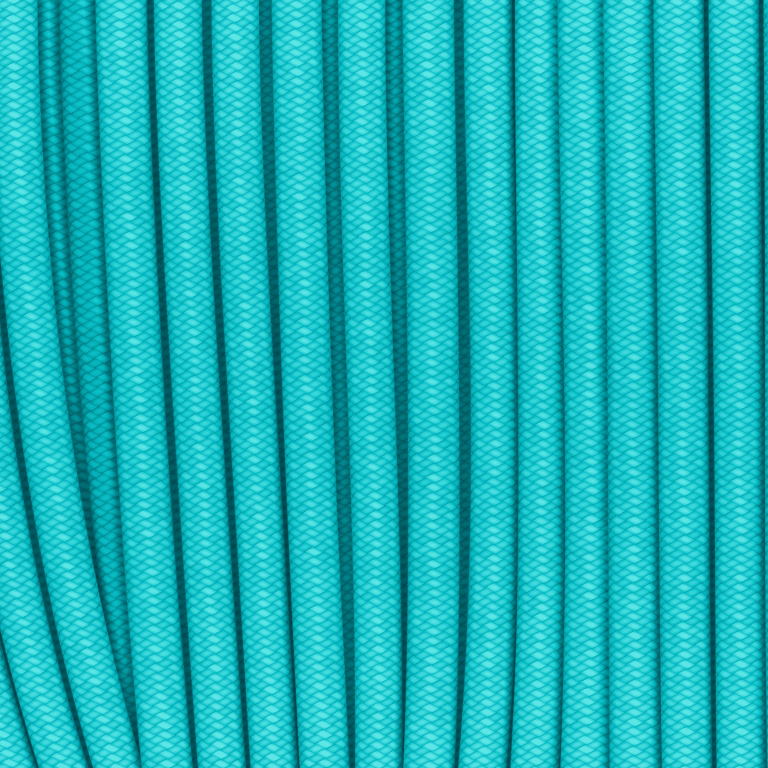
This texture is drawn by a Shadertoy shader. Its source:

```glsl
// Hanging braided cords in turquoise: a front row of leaning cords over a dim back row.
// Each cord is a rounded strip along a curved centre line, covered by a rhombic lattice
// of over-and-under stitches; contact shadows darken the gaps and a ramp gives the colour.

const float PI = 3.14159265;

// Layout, in canvas widths
const int FIRST_CORD = -4;
const int LAST_CORD = 13;
const float HALF_WIDTH = 0.0325;
const float TOP_START = 0.159;
const float TOP_PITCH = 0.0723;
const float BOTTOM_START = 0.221;
const float BOTTOM_PITCH = 0.0677;
const float BULGE = 0.043;        // spreads the cords around the middle
const float LEFT_GAP = 0.07;      // opening before cord 0, closing downward
const float JITTER = 0.004;

// Weave
const float COLUMN_ANGLE = 0.36;  // angle around the cord per stitch column
const float ROW_HEIGHT = 0.0125;
const float STITCH_VARIATION = 0.09;
const float SLANT_CONTRAST = 0.09;

// Light
const float SHADOW_REACH = 0.016;
const float SHADOW_FLOOR = 0.45;
const float BACK_LIGHT = 0.75;
const vec3 DEEP  = vec3(0.00, 0.15, 0.18);
const vec3 MID   = vec3(0.01, 0.66, 0.69);
const vec3 BASE  = vec3(0.05, 0.76, 0.79);
const vec3 LIGHT = vec3(0.37, 0.90, 0.90);

float hash(vec2 p) {
    return fract(sin(dot(p, vec2(127.1, 311.7))) * 43758.5453);
}

// Horizontal centre of a front cord; t runs from 0 at the top to 1 at the bottom
float cordCentre(float i, float t) {
    float lean = pow(t, 1.5);
    float loose = 1.0 - t * t * t;
    float fromBulge = (i - 6.0) / 2.5;
    float x = mix(TOP_START + TOP_PITCH * i, BOTTOM_START + BOTTOM_PITCH * i, lean);
    x += BULGE * exp(-fromBulge * fromBulge) * loose;
    x -= LEFT_GAP * loose * step(i, -0.5);
    float seed = hash(vec2(i, 3.0));
    return x + JITTER * (seed - 0.5) + 0.0015 * sin(t * 5.0 + seed * 2.0 * PI);
}

// Brightness of the braid; u is -1..1 across the cord, y runs along it
float braid(float u, float y, float seed) {
    float angle = asin(u * 0.95);
    float wobble = 0.08 * sin(y * 31.0 + seed * 40.0);
    vec2 p = vec2(0.5 * angle / COLUMN_ANGLE + wobble, y / ROW_HEIGHT + seed * 7.0);
    vec2 lattice = vec2(p.x + p.y, p.x - p.y);
    vec2 cell = floor(lattice);
    vec2 f = lattice - cell - 0.5;

    // Neighbouring columns slant in opposite directions
    float slant = mod(cell.x + cell.y, 2.0);
    float along = mix(f.x, f.y, slant);
    float across = mix(f.y, f.x, slant);
    float ridge = pow(max(cos(PI * across), 0.0), 0.6);
    float stitch = ridge * mix(0.7, 1.0, cos(PI * along));
    float fibre = 0.025 * sin(across * 38.0 + along * 3.0);
    float variation = STITCH_VARIATION * (hash(cell + seed * 91.0) - 0.5);

    float roundness = mix(0.45, 1.0, sqrt(max(1.0 - u * u, 0.0)));
    return roundness * (0.47 + 0.45 * stitch + SLANT_CONTRAST * slant + fibre + variation);
}

// Lays one cord, with its contact shadow, over the tone below
float layCord(float tone, float d, float y, float seed, float light, float soft) {
    float halfWidth = HALF_WIDTH + 0.003 * (seed - 0.5);
    float outside = abs(d) - halfWidth;
    if (outside > SHADOW_REACH) return tone;
    tone *= mix(SHADOW_FLOOR, 1.0, smoothstep(0.0, SHADOW_REACH, outside));
    float cover = 1.0 - smoothstep(-soft, soft, outside);
    if (cover <= 0.0) return tone;
    float u = clamp(d / halfWidth, -1.0, 1.0);
    return mix(tone, light * braid(u, y, seed), cover);
}

vec3 toneColour(float v) {
    vec3 colour = mix(DEEP, MID, clamp(v / 0.5, 0.0, 1.0));
    colour = mix(colour, BASE, clamp((v - 0.5) / 0.18, 0.0, 1.0));
    return mix(colour, LIGHT, clamp((v - 0.68) / 0.3, 0.0, 1.0));
}

vec3 scene(vec2 uv, float soft) {
    float t = 1.0 - uv.y;
    float tone = 0.05;
    // Back row: two cords in every space between front cords
    for (int n = FIRST_CORD; n < LAST_CORD; n++) {
        float i = float(n);
        float left = cordCentre(i, t);
        float right = cordCentre(i + 1.0, t);
        for (float k = 1.0; k < 3.0; k++) {
            float d = uv.x - mix(left, right, k / 3.0);
            tone = layCord(tone, d, uv.y, hash(vec2(i, k + 10.0)), BACK_LIGHT, soft);
        }
    }
    // Front row
    for (int n = FIRST_CORD; n <= LAST_CORD; n++) {
        float i = float(n);
        float d = uv.x - cordCentre(i, t);
        tone = layCord(tone, d, uv.y, hash(vec2(i, 5.0)), 1.0, soft);
    }
    // Slightly dimmer across the middle height
    return toneColour(tone * (1.05 - 0.1 * sin(PI * uv.y)));
}

void mainImage(out vec4 fragColor, in vec2 fragCoord) {
    float soft = 0.7 / iResolution.x;
    vec3 colour = vec3(0.0);
    for (int s = 0; s < 4; s++) {
        vec2 offset = vec2(float(s % 2), float(s / 2)) * 0.5 - 0.25;
        colour += scene((fragCoord + offset) / iResolution.xy, soft);
    }
    fragColor = vec4(colour * 0.25, 1.0);
}
```
